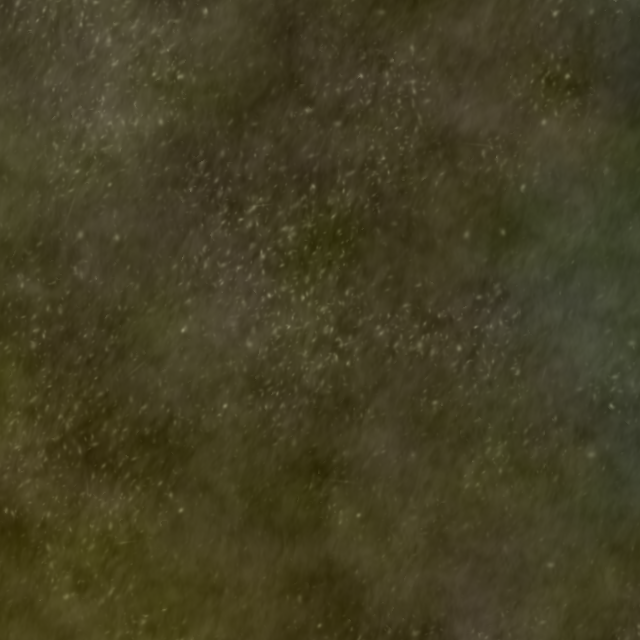
A Shadertoy shader for this texture:

```glsl
#define EARTH vec3(0.254, 0.232, 0.132)
#define OLIVE vec3(0.262, 0.232, 0.075)
#define MOSS vec3(0.220, 0.238, 0.158)
#define ASH vec3(0.305, 0.286, 0.196)
#define FLECK_TINT vec3(0.98, 1.0, 0.92)
#define CLOUD_CONTRAST 0.17
#define GRAIN_CONTRAST 0.075
#define FLECK_CONTRAST 0.16
#define GRAIN_SCALE 105.0
#define FLECK_SCALE 58.0

float hash(vec2 p) {
    return fract(sin(dot(p, vec2(127.1, 311.7))) * 43758.5453);
}

mat2 rotation(float angle) {
    float c = cos(angle), s = sin(angle);
    return mat2(c, -s, s, c);
}

float valueNoise(vec2 p) {
    vec2 cell = floor(p), f = fract(p);
    f = f * f * (3.0 - 2.0 * f);
    return mix(mix(hash(cell), hash(cell + vec2(1, 0)), f.x),
               mix(hash(cell + vec2(0, 1)), hash(cell + vec2(1, 1)), f.x), f.y);
}

float fbm(vec2 p) {
    float sum = 0.0, amplitude = 0.5;
    for (int i = 0; i < 5; i++) {
        sum += amplitude * valueNoise(p);
        p = rotation(0.6) * p * 2.03 + 17.3;
        amplitude *= 0.5;
    }
    return sum;
}

// Short slanted fibres, bent by a slow change of direction
float fibreGrain(vec2 uv) {
    vec2 bend = vec2(fbm(uv * 9.0), fbm(uv * 9.0 + 40.0)) * 0.035;
    vec2 p = rotation(-0.5) * (uv + bend) * GRAIN_SCALE;
    float coarse = valueNoise(p * vec2(1.0, 0.5));
    float fine = valueNoise(rotation(0.25) * p * vec2(2.1, 0.95) + 31.0);
    return 0.6 * coarse + 0.4 * fine - 0.5;
}

// Soft elongated spots, one per cell, kept where the hash is below share
float flecks(vec2 p, float share, vec2 radius, float spread, float seed) {
    float sum = 0.0;
    vec2 home = floor(p);
    for (int y = -1; y <= 1; y++) {
        for (int x = -1; x <= 1; x++) {
            vec2 cell = home + vec2(x, y);
            vec2 id = cell + seed;
            vec2 jitter = vec2(hash(id + 3.1), hash(id + 7.7));
            float angle = -0.5 + spread * (hash(id + 11.9) - 0.5);
            float size = mix(0.6, 1.2, hash(id + 19.3));
            vec2 q = rotation(angle) * (p - cell - jitter) / (radius * size);
            float kept = step(hash(id), share);
            sum += kept * mix(0.3, 1.0, hash(id + 23.7)) * exp(-dot(q, q));
        }
    }
    return sum;
}

void mainImage(out vec4 fragColor, in vec2 fragCoord) {
    vec2 uv = fragCoord / iResolution.xy;
    vec2 p = fragCoord / iResolution.y;

    // Broad stains of colour
    vec2 drift = vec2(fbm(p * 3.5 + 5.0), fbm(p * 3.5 + 25.0)) - 0.5;
    vec2 s = uv + drift * 0.45;
    float moss = smoothstep(0.72, 1.0, s.x) * smoothstep(0.08, 0.35, s.y);
    float olive = smoothstep(0.75, 0.1, length(s * vec2(0.8, 1.2)));
    float ash = smoothstep(0.65, 0.05, length(s - vec2(0.05, 1.0)));
    vec3 color = mix(EARTH, OLIVE, olive * 0.85);
    color = mix(color, ASH, ash * 0.85);
    color = mix(color, MOSS, moss * 0.9);

    // Clouded light and dark, with a weak shift of hue
    color += (fbm(p * 6.5 + 71.0) - 0.47) * CLOUD_CONTRAST;
    color += (fbm(p * 22.0 + 13.0) - 0.48) * CLOUD_CONTRAST * 0.55;
    color += (fbm(p * 8.0 + 93.0) - 0.48) * vec3(0.02, -0.01, 0.08);

    // Worn zones, gathered around the middle and the upper left
    vec2 middle = (s - vec2(0.5, 0.58)) * vec2(1.5, 1.0);
    float wear = smoothstep(0.42, 0.68, fbm(p * 8.0 + 51.0));
    wear += 0.65 * exp(-dot(middle, middle) * 22.0) + 0.25 * ash;
    wear = clamp(wear, 0.0, 1.2);

    color += fibreGrain(p) * GRAIN_CONTRAST * (0.85 + 0.4 * wear);

    // Pale flecks, faint scratches and a few bright chips
    float pale = flecks(p * FLECK_SCALE, 0.08 + 0.36 * wear, vec2(0.18, 0.32), 1.6, 0.0);
    pale += 0.6 * flecks(p * FLECK_SCALE * 1.7, 0.06 + 0.3 * wear, vec2(0.24, 0.36), 2.5, 57.0);
    pale += 0.6 * flecks(p * 19.0, 0.05, vec2(0.045, 0.38), 2.4, 133.0);
    float chips = flecks(p * FLECK_SCALE, 0.003, vec2(0.24, 0.32), 3.0, 211.0);
    pale *= 0.65 + 0.7 * valueNoise(p * 190.0);
    color += FLECK_TINT * (pale * FLECK_CONTRAST * (0.4 + 0.5 * wear) + chips * 0.27);

    fragColor = vec4(clamp(color, 0.0, 1.0), 1.0);
}
```
